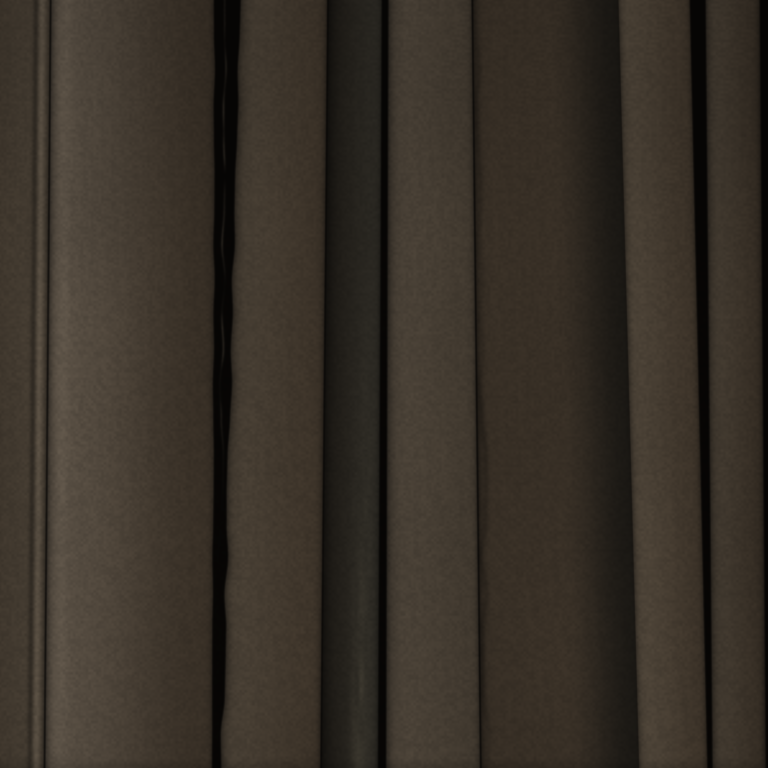
Give the GLSL for this texture, as a WebGL 1 fragment shader.

```glsl
precision highp float;
// Hanging folds of dark brown grained fabric, parted by deep shadowed gaps.
uniform vec2 u_resolution;

float hash(vec2 p) {
  return fract(sin(dot(p, vec2(127.1, 311.7))) * 43758.5453);
}

float noise(vec2 p) {
  vec2 i = floor(p), f = fract(p);
  f = f * f * (3.0 - 2.0 * f);
  return mix(mix(hash(i), hash(i + vec2(1.0, 0.0)), f.x),
             mix(hash(i + vec2(0.0, 1.0)), hash(i + vec2(1.0, 1.0)), f.x), f.y);
}

// Soft vertical line centred on x = 0
float line(float x, float width) {
  return exp(-x * x / (width * width));
}

// Lays a fold from left to right, shaded across and rounded off at its edges
void fold(inout vec3 color, float x, float left, float right,
          vec3 leftColor, vec3 rightColor, vec2 roundness) {
  float across = clamp((x - left) / (right - left), 0.0, 1.0);
  vec3 cloth = mix(leftColor, rightColor, smoothstep(0.0, 1.0, across));
  cloth *= 1.0 - 0.55 * exp(-max(x - left, 0.0) / roundness.x);
  cloth *= 1.0 - 0.55 * exp(-max(right - x, 0.0) / roundness.y);
  float inside = smoothstep(left - 0.0015, left + 0.0025, x)
               * (1.0 - smoothstep(right - 0.0025, right + 0.0015, x));
  color = mix(color, cloth, inside);
}

void main() {
  vec2 uv = gl_FragCoord.xy / u_resolution;
  float x = uv.x;
  float down = 1.0 - uv.y;
  float wobble = (noise(vec2(3.0, down * 22.0)) - 0.5) * 0.005;

  vec3 shadow = vec3(0.025, 0.020, 0.016);
  vec3 brown = vec3(0.215, 0.182, 0.145);
  vec3 warm = vec3(0.260, 0.228, 0.188);
  vec3 pale = vec3(0.325, 0.290, 0.248);
  vec3 color = shadow;

  // Faint torn highlights inside the first gap
  float tear = line(x - 0.283 - 0.012 * (1.0 - down) - wobble * 1.5, 0.0018);
  color += vec3(0.10, 0.09, 0.075) * tear * noise(vec2(8.0, down * 35.0))
         * (1.0 - smoothstep(0.35, 0.75, down));

  // Far left strip and the wide first fold
  float seam = mix(0.066, 0.058, down);
  fold(color, x, -0.1, seam, brown * 0.9, warm, vec2(0.01, 0.003));
  fold(color, x, seam, mix(0.281, 0.277, down) + wobble * (1.0 - down),
       pale, brown * 0.97, vec2(0.005, 0.003));
  color += vec3(0.075, 0.070, 0.063) * line(x - seam + 0.011, 0.005);
  color += vec3(0.030, 0.028, 0.025) * line(x - seam - 0.019, 0.010);
  color *= 1.0 - 0.30 * line(x - seam + 0.019, 0.004);

  // Second fold
  float secondRight = mix(0.427, 0.418, down);
  fold(color, x, mix(0.311, 0.288, down) - wobble, secondRight,
       warm * 1.04, brown * 1.06, vec2(0.006, 0.004));

  // Recessed grey strip with a worn streak toward the bottom
  float recessRight = mix(0.498, 0.493, down);
  fold(color, x, secondRight, recessRight, vec3(0.125, 0.112, 0.092),
       vec3(0.165, 0.155, 0.132), vec2(0.010, 0.003));
  float streak = line(x - mix(0.482, 0.468, down), 0.011) * smoothstep(0.3, 1.0, down);
  color += vec3(0.060, 0.056, 0.045) * streak
         * (0.4 + 0.8 * noise(vec2(x * 170.0, down * 18.0)));

  // Centre fold and the broad shaded fold beside it
  float centreRight = mix(0.615, 0.626, down);
  float broadRight = mix(0.804, 0.831, down);
  fold(color, x, mix(0.505, 0.502, down), centreRight,
       mix(warm, pale, 0.38), warm * 0.94, vec2(0.007, 0.003));
  fold(color, x, centreRight, broadRight, brown * 0.98, brown, vec2(0.005, 0.008));
  float depth = smoothstep(0.095, 0.005, broadRight - x)
              * (1.0 - smoothstep(broadRight - 0.001, broadRight + 0.002, x));
  color = mix(color, vec3(0.092, 0.084, 0.070), depth * 0.88);
  float crease = line(x - centreRight - 0.007 - wobble * 2.0, 0.004);
  color *= 1.0 - 0.22 * crease * noise(vec2(5.0, down * 9.0));

  // Two narrow folds at the right, split by a tapering gap
  fold(color, x, broadRight, mix(0.899, 0.922, down),
       warm * 1.1, brown * 1.06, vec2(0.004, 0.003));
  fold(color, x, mix(0.918, 0.927, down), mix(0.990, 0.998, down),
       warm * 0.98, brown * 0.92, vec2(0.005, 0.004));

  // Broad light falloff and fine woven grain
  color *= 0.94 + 0.10 * smoothstep(0.0, 0.45, down);
  color *= 1.0 - 0.12 * smoothstep(0.985, 1.0, down);
  color *= 0.97 + 0.06 * noise(uv * vec2(14.0, 7.0));
  float grain = 0.6 * noise(uv * 300.0) + 0.4 * noise(uv * 170.0 + 40.0) - 0.5;
  color *= 1.0 + 0.17 * grain;

  gl_FragColor = vec4(clamp(color, 0.0, 1.0), 1.0);
}
```
